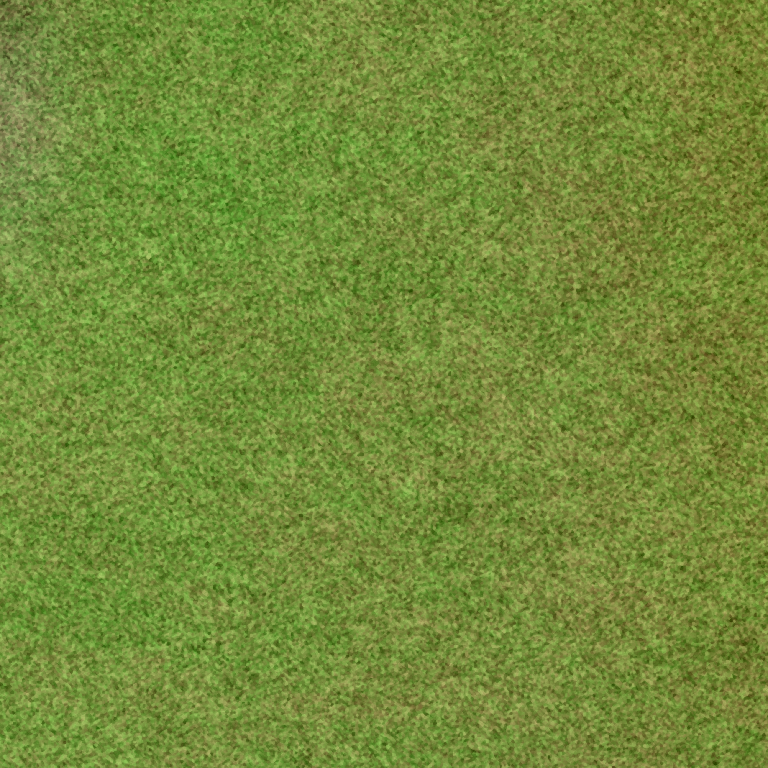
Reproduce this texture procedurally as a Shadertoy shader.

```glsl
#define TURF_COLOR vec3(0.460, 0.532, 0.228)
#define LIGHT_AXIS vec3(0.95, 1.00, 0.78)
#define STRAW_AXIS vec3(0.85, -0.35, 0.42)
#define SPECK_CELLS 300.0
#define BLADE_CELLS vec2(135.0, 270.0)
#define CLUMP_CELLS vec2(48.0, 70.0)
#define PATCH_CELLS vec2(10.0, 17.0)
#define GRAIN_CONTRAST 0.20
#define STRAW_CONTRAST 0.10
#define GAP_DEPTH 0.08

vec3 hash3(vec2 p) {
    vec3 q = fract(p.xyx * vec3(0.1031, 0.1030, 0.0973));
    q += dot(q, q.yxz + 33.33);
    return fract((q.xxy + q.yzz) * q.zyx);
}

// Soft cellular noise: three independent zero-mean values of even contrast
vec3 softCells(vec2 p) {
    vec2 cell = floor(p);
    vec3 total = vec3(0.0);
    float power = 0.0;
    for (int y = -1; y <= 1; y++) {
        for (int x = -1; x <= 1; x++) {
            vec2 id = cell + vec2(x, y);
            vec2 toSeed = id + hash3(id + 17.0).xy - p;
            float weight = exp(-5.0 * dot(toSeed, toSeed));
            total += weight * (hash3(id + 71.0) - 0.5);
            power += weight * weight;
        }
    }
    return total * inversesqrt(power + 1e-5);
}

vec2 rotate(vec2 p, float angle) {
    float c = cos(angle), s = sin(angle);
    return vec2(c * p.x - s * p.y, s * p.x + c * p.y);
}

// Broad shift of the lawn: lush left, olive right, faded upper left corner
vec3 lawnColor(vec2 uv) {
    vec3 color = TURF_COLOR;
    color += vec3(-0.015, 0.03, 0.0) * (1.0 - smoothstep(0.1, 0.75, uv.x));
    color -= vec3(0.02, 0.04, 0.055) * smoothstep(0.65, 1.05, uv.x) * (0.35 + 0.65 * uv.y);
    vec2 toLush = (uv - vec2(0.29, 0.76)) / vec2(0.17, 0.18);
    color += vec3(-0.03, 0.02, -0.01) * exp(-dot(toLush, toLush));
    vec2 toFaded = (uv - vec2(0.0, 0.84)) / vec2(0.09, 0.18);
    color += vec3(0.06, 0.0, 0.10) * exp(-dot(toFaded, toFaded));
    color -= vec3(0.08, 0.11, 0.06) * exp(-10.0 * length(uv - vec2(0.0, 1.0)));
    return color;
}

void mainImage(out vec4 fragColor, in vec2 fragCoord) {
    vec2 uv = fragCoord / iResolution.xy;

    // Layers from broad patches down to single specks
    vec3 patches = softCells(uv * PATCH_CELLS + 5.0);
    vec3 clumps = softCells(rotate(uv, 0.15) * CLUMP_CELLS + 130.0);
    vec3 bladesUp = softCells(rotate(uv, 0.75) * BLADE_CELLS + 310.0);
    vec3 bladesDown = softCells(rotate(uv, -0.55) * BLADE_CELLS + 520.0);
    vec3 specks = softCells(uv * SPECK_CELLS + 740.0);

    // Blade direction drifts from clump to clump
    float lean = smoothstep(-0.25, 0.25, clumps.z + 0.5 * patches.z);
    vec3 blades = mix(bladesUp, bladesDown, lean);
    vec3 grain = 0.65 * blades + 0.9 * specks;

    float light = GRAIN_CONTRAST * grain.x + 0.045 * clumps.x + 0.03 * patches.x;
    light -= GAP_DEPTH * (smoothstep(0.15, 0.6, grain.z) - 0.2);
    float straw = STRAW_CONTRAST * (0.8 * grain.y + 0.4 * clumps.y + 0.38 * patches.y);

    vec3 color = lawnColor(uv) + light * LIGHT_AXIS + straw * STRAW_AXIS;
    fragColor = vec4(clamp(color, 0.0, 1.0), 1.0);
}
```
